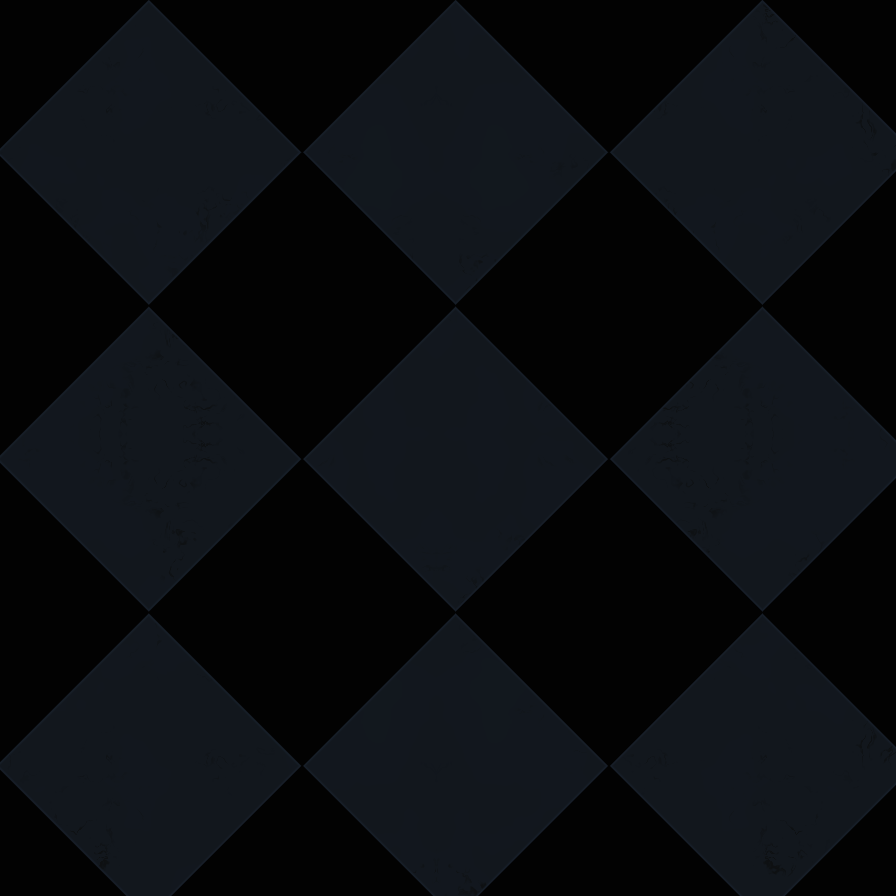
A WebGL 2 fragment shader for this pattern:

```glsl
#version 300 es
precision highp float;
// Dark slate diamonds on black, three by three, with thin bluish rims and faint mirrored marble veins.

uniform vec2 u_resolution;
out vec4 fragColor;

vec2 gradientAt(vec2 cell) {
    vec3 h = fract(cell.xyx * vec3(0.1031, 0.1030, 0.0973));
    h += dot(h, h.yzx + 33.33);
    float angle = 6.2832 * fract((h.x + h.y) * h.z);
    return vec2(cos(angle), sin(angle));
}

float gradientNoise(vec2 p) {
    vec2 i = floor(p), f = fract(p);
    vec2 u = f * f * f * (f * (f * 6.0 - 15.0) + 10.0);
    float a = dot(gradientAt(i), f);
    float b = dot(gradientAt(i + vec2(1, 0)), f - vec2(1, 0));
    float c = dot(gradientAt(i + vec2(0, 1)), f - vec2(0, 1));
    float d = dot(gradientAt(i + vec2(1, 1)), f - vec2(1, 1));
    return mix(mix(a, b, u.x), mix(c, d, u.x), u.y);
}

float fbm(vec2 p) {
    float sum = 0.0, amplitude = 0.5;
    for (int i = 0; i < 4; i++) {
        sum += amplitude * gradientNoise(p);
        p = mat2(1.6, 1.2, -1.2, 1.6) * p + 7.3;
        amplitude *= 0.5;
    }
    return sum;
}

// Thin broken cracks that appear only in scattered patches.
float veins(vec2 p) {
    vec2 warp = vec2(fbm(p * 22.0), fbm(p * 22.0 + 41.0));
    float crack = abs(fbm(p * 26.0 + 1.6 * warp + 13.0));
    float patches = smoothstep(0.02, 0.28, fbm(p * 9.0 + 5.0));
    float breaks = smoothstep(-0.12, 0.15, fbm(p * 60.0 + 29.0));
    return (1.0 - smoothstep(0.008, 0.045, crack)) * patches * breaks;
}

void main() {
    vec2 uv = gl_FragCoord.xy / u_resolution;
    float pixel = 1.0 / min(u_resolution.x, u_resolution.y);

    // Signed distance to the nearest diamond
    const float period = 0.3424;
    vec2 local = (fract((uv - vec2(0.5085, 0.4876)) / period + 0.5) - 0.5) * period;
    float dist = (abs(local.x) + abs(local.y) - 0.1702) * 0.7071;

    // Marble reflected across both axes
    vec2 marble = abs(uv - vec2(0.487, 0.5156));
    vec3 slate = vec3(0.070, 0.090, 0.115) * (1.0 + 0.10 * fbm(marble * 6.0 + 17.0));
    slate = mix(slate, vec3(0.050, 0.058, 0.062), 0.85 * veins(marble));

    // Lighter rim, fading inward
    float rim = 1.0 - smoothstep(0.0006, 0.0032, -dist);
    slate = mix(slate, vec3(0.090, 0.120, 0.160), rim);

    float inside = 1.0 - smoothstep(-0.7 * pixel, 0.7 * pixel, dist);
    fragColor = vec4(mix(vec3(0.006), slate, inside), 1.0);
}
```
